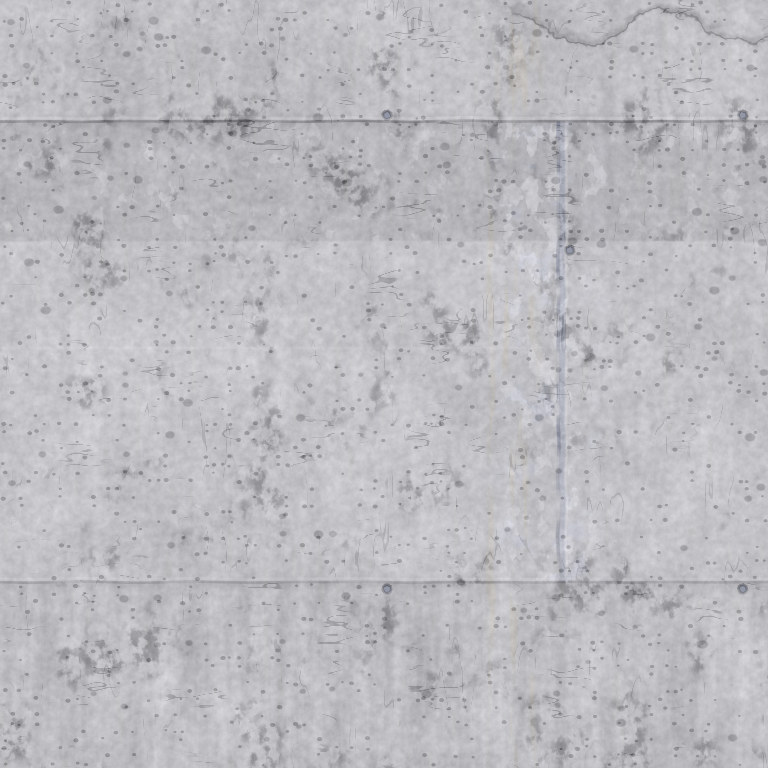
Write a three.js fragment shader that draws this texture.

```glsl
// Weathered cast concrete wall: two level seams, one upright joint, tie holes and a damp crack.
// Gradient noise at several scales gives mottling, streaks, stains, pores and hairline cracks.
// All tones add up to one grey value, which is then tinted blue or ochre.
varying vec2 vUv;

const float UPPER_SEAM = 0.842;
const float LOWER_SEAM = 0.242;
const float STRIP_BASE = 0.686;
const float JOINT_X = 0.732;

float hash(vec2 p) {
  return fract(sin(dot(p, vec2(127.1, 311.7))) * 43758.5);
}

float cornerSlope(vec2 cell, vec2 offset) {
  float angle = 6.2832 * hash(cell);
  return dot(vec2(cos(angle), sin(angle)), offset);
}

// Gradient noise, roughly -1 to 1
float noise(vec2 p) {
  vec2 i = floor(p), f = fract(p);
  vec2 u = f * f * f * (f * (f * 6.0 - 15.0) + 10.0);
  vec2 e = vec2(0.0, 1.0);
  float low = mix(cornerSlope(i, f), cornerSlope(i + e.yx, f - e.yx), u.x);
  float high = mix(cornerSlope(i + e.xy, f - e.xy), cornerSlope(i + e.yy, f - e.yy), u.x);
  return 1.4 * mix(low, high, u.y);
}

float fbm(vec2 p) {
  float sum = 0.0, gain = 0.5;
  for (int i = 0; i < 4; i++) {
    sum += gain * noise(p);
    p = mat2(1.6, 1.2, -1.2, 1.6) * p + 7.3;
    gain *= 0.55;
  }
  return sum;
}

float line(float d, float halfWidth, float soft) {
  return 1.0 - smoothstep(halfWidth, halfWidth + soft, abs(d));
}

float band(float x, float low, float high, float soft) {
  return smoothstep(low - soft, low + soft, x) * (1.0 - smoothstep(high - soft, high + soft, x));
}

// Small round pits, one at most in each cell
float pores(vec2 p, float scale, float chance) {
  vec2 cell = floor(p * scale);
  vec2 centre = 0.3 + 0.4 * vec2(hash(cell + 3.1), hash(cell + 8.7));
  float radius = mix(0.06, 0.2, hash(cell + 5.3));
  float d = length((fract(p * scale) - centre) * vec2(0.8, 1.0));
  return step(hash(cell), chance) * (1.0 - smoothstep(radius, radius + 0.12, d));
}

// Thin broken cracks along the zero line of stretched noise
float hairlines(vec2 p, vec2 scale, float width) {
  float ridge = line(noise(p * scale) + 0.4 * noise(p * scale * 3.1), width, width);
  return ridge * smoothstep(0.08, 0.32, fbm(p * 13.0 + 41.0));
}

// Seam shading: dark groove, pale lip above it and a soft grimy edge
float seam(vec2 p, float height) {
  float d = p.y - height + 0.0012 * noise(vec2(p.x * 14.0, height * 50.0));
  float worn = 0.65 + 0.5 * noise(vec2(p.x * 18.0, height * 90.0));
  return 0.05 * line(d - 0.004, 0.001, 0.002) - 0.2 * worn * line(d, 0.0008, 0.0018)
    - 0.035 * line(d, 0.002, 0.012);
}

// Tie hole: x is the dark rim and shadow, y is the blue-grey plug
vec2 tieHole(vec2 p, vec2 centre) {
  vec2 q = p - centre;
  float d = length(q) + 0.001 * noise(p * 300.0);
  float shadow = line(d - 0.0055, 0.0008, 0.0018) * (0.6 + 0.4 * smoothstep(-0.004, 0.005, q.y));
  return vec2(shadow, 1.0 - smoothstep(0.004, 0.006, d));
}

void main() {
  vec2 uv = vUv;
  float broad = fbm(uv * 5.0), medium = fbm(uv * 22.0 + 9.0), grain = fbm(uv * 90.0 + 17.0);
  float streak = fbm(vec2(uv.x * 42.0, uv.y * 4.0) + 23.0);

  // Cast layers
  float ragged = uv.y + 0.003 * medium;
  float strip = band(ragged, STRIP_BASE, UPPER_SEAM, 0.002);
  float middle = band(ragged, LOWER_SEAM, STRIP_BASE, 0.002);
  float bottom = 1.0 - smoothstep(LOWER_SEAM - 0.002, LOWER_SEAM + 0.002, uv.y);
  float rightSide = smoothstep(JOINT_X - 0.01, JOINT_X + 0.01, uv.x);
  float tone = 0.752 - 0.035 * strip + 0.012 * middle - 0.012 * bottom;
  tone += 0.055 * broad + 0.05 * medium + 0.075 * grain;
  tone += streak * (0.035 + 0.05 * bottom);
  tone += 0.016 * line(uv.y - 0.547, 0.0007, 0.002) * (1.0 - rightSide);

  // Speckled grime, heavier in the strip and at the foot, lighter on the clean panel
  float foot = 1.0 - smoothstep(0.0, 0.13, uv.y);
  float underSeam = rightSide * band(uv.y, 0.2, LOWER_SEAM, 0.012);
  float clean = middle * max(smoothstep(0.79, 0.85, uv.x), 1.0 - smoothstep(0.04, 0.12, uv.x));
  float dirt = 0.06 * strip + 0.16 * foot + 0.2 * underSeam - 0.16 * clean;
  float blotch = smoothstep(0.06, 0.42, fbm(uv * vec2(13.0, 10.0) + 31.0) + dirt);
  float speckle = smoothstep(-0.12, 0.28, fbm(uv * vec2(58.0, 50.0) + 5.0));
  tone -= 0.17 * blotch * speckle;

  // Pale flakes beside the joint and in the strip
  float besideJoint = line(uv.x - JOINT_X + 0.02, 0.02, 0.07) * (strip + middle);
  float flakes = smoothstep(0.2, 0.3, fbm(uv * vec2(34.0, 26.0) + 61.0) + 0.1 * besideJoint);
  tone += 0.06 * flakes * (0.25 + 0.5 * strip + 0.5 * besideJoint);

  // Pits and hairline cracks
  tone -= 0.16 * pores(uv, 95.0, 0.13) + 0.13 * pores(uv + 0.37, 48.0, 0.05);
  tone -= 0.13 * hairlines(uv, vec2(9.0, 38.0), 0.022) * (1.0 - 0.7 * clean);
  tone -= 0.08 * hairlines(uv + 0.6, vec2(30.0, 7.0), 0.018);

  // Seams and upright joint
  tone += seam(uv, UPPER_SEAM) + 0.6 * seam(uv, LOWER_SEAM);
  float jointSpan = band(uv.y, LOWER_SEAM, UPPER_SEAM, 0.002);
  float jointD = uv.x - JOINT_X + 0.0015 * noise(vec2(3.0, uv.y * 25.0));
  float jointWear = smoothstep(-0.25, 0.3, noise(vec2(8.0, uv.y * 22.0)));
  float groove = jointSpan * line(jointD, 0.003, 0.002);
  float chipped = jointSpan * jointWear * line(jointD + 0.005, 0.001, 0.0025);
  tone += 0.035 * jointSpan * line(jointD - 0.005, 0.001, 0.002) - 0.035 * groove - 0.14 * chipped;

  // Wandering damp crack near the top right
  vec2 warped = uv + 0.022 * vec2(fbm(uv * 24.0), fbm(uv * 24.0 + 50.0));
  float crackD = warped.y - 0.962 - 0.02 * cos((warped.x - 0.665) * 31.0);
  float crackSpan = smoothstep(0.65, 0.69, uv.x);
  float damp = crackSpan * line(crackD - 0.003, 0.001, 0.009) * (0.65 + medium);
  tone -= 0.14 * damp + 0.12 * crackSpan * line(crackD, 0.0006, 0.002);

  // Tie holes: a pair beside each seam and one on the joint
  vec2 holes = tieHole(uv, vec2(JOINT_X + 0.01, 0.674));
  for (int i = 0; i < 4; i++) {
    float n = float(i);
    vec2 centre = vec2(mix(0.504, 0.967, mod(n, 2.0)), mix(0.85, 0.233, floor(n / 2.0)));
    holes = max(holes, tieHole(uv, centre));
  }
  tone = mix(tone, 0.6, holes.y) - 0.22 * holes.x;

  // Cool grey with blue residue and faint ochre runs
  vec3 color = clamp(tone, 0.3, 0.88) + vec3(-0.002, -0.002, 0.018);
  float blue = max(holes.y, max(0.7 * groove, chipped));
  blue = max(blue, 0.5 * besideJoint * smoothstep(0.1, 0.35, medium));
  color += blue * vec3(-0.018, -0.006, 0.03);
  float runs = smoothstep(0.05, 0.4, fbm(vec2(uv.x * 65.0, uv.y * 6.0) + 77.0));
  float rust = runs * (0.25 + 0.75 * line(uv.x - 0.665, 0.02, 0.03));
  color += rust * vec3(0.008, -0.004, -0.035);
  gl_FragColor = vec4(color, 1.0);
}
```
